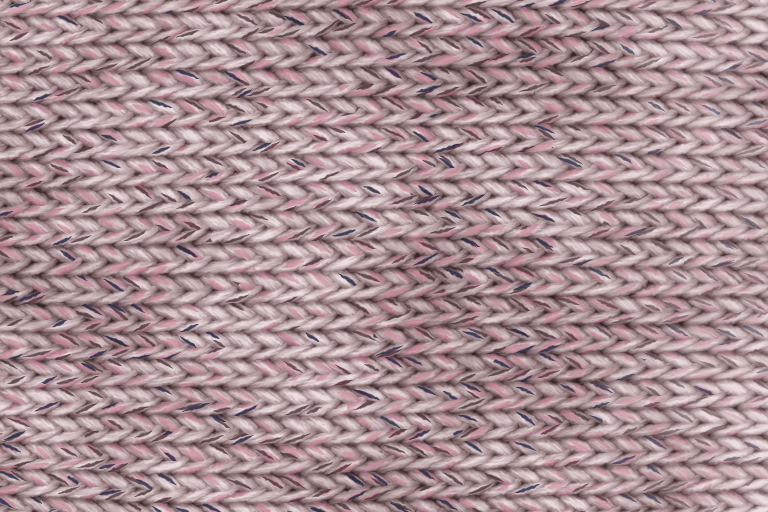
This texture is drawn by a Shadertoy shader. Its source:

```glsl
// Sideways stocking-stitch knit in flecked tweed yarn: 18 braided bands, 30 stitches across.
// Each band is two half rows of long leaf-shaped strands slanting opposite ways; the highest
// strand at a point is found by a neighbour loop, then shaded with fibres and flecks.

const float HALF_ROWS = 36.0;
const float STITCHES = 30.0;
const float CELL = 54.0 / STITCHES;   // stitch pitch, in half-row heights

const vec3 DEEP = vec3(0.20, 0.135, 0.145);
const vec3 WOOL = vec3(0.89, 0.83, 0.84);
const vec3 ROSE = vec3(0.76, 0.47, 0.55);
const vec3 NAVY = vec3(0.15, 0.16, 0.27);
const vec3 UMBER = vec3(0.25, 0.16, 0.18);

struct Strand {
    vec2 pos;       // along and across the strand
    vec2 id;
    float height;
};

float hash(vec2 p) {
    vec3 q = fract(vec3(p.xyx) * 0.1031);
    q += dot(q, q.yzx + 33.33);
    return fract((q.x + q.y) * q.z);
}

float noise(vec2 p) {
    vec2 i = floor(p), f = fract(p);
    f = f * f * (3.0 - 2.0 * f);
    return mix(mix(hash(i), hash(i + vec2(1, 0)), f.x),
               mix(hash(i + vec2(0, 1)), hash(i + vec2(1, 1)), f.x), f.y);
}

// One strand: a tapered, gently bent ridge
Strand makeStrand(vec2 p, vec2 id) {
    bool rising = mod(id.y, 2.0) > 0.5;
    float angle = (rising ? 0.36 : -0.50) + 0.12 * (hash(id + 7.0) - 0.5);
    float width = (rising ? 0.37 : 0.48) * (0.92 + 0.18 * hash(id + 13.0));
    float reach = rising ? 1.7 : 1.35;
    vec2 jitter = vec2(0.25, 0.1) * (vec2(hash(id + 3.0), hash(id + 5.0)) - 0.5);
    vec2 d = p - vec2((id.x + 0.5) * CELL, id.y + 0.5) - jitter;
    float c = cos(angle), s = sin(angle);
    vec2 q = vec2(c * d.x + s * d.y, c * d.y - s * d.x);
    q.y += (rising ? -0.04 : 0.05) * q.x * q.x;
    float along = q.x / reach;
    float across = q.y / (width * max(1.0 - 0.2 * along * along, 0.2));
    float height = 1.0 - 0.8 * across * across - pow(abs(along), 4.0);
    return Strand(q, id, height);
}

Strand topStrand(vec2 p) {
    vec2 base = floor(p / vec2(CELL, 1.0));
    Strand best = Strand(vec2(0), vec2(0), -9.0);
    for (int j = -1; j <= 1; j++)
        for (int i = -1; i <= 1; i++) {
            Strand s = makeStrand(p, base + vec2(i, j));
            if (s.height > best.height) best = s;
        }
    return best;
}

// Thin tapering coloured fibre lying on some of the strands
float fleck(Strand s, float seed, float share, float thickness) {
    vec2 key = s.id + seed;
    float offset = 0.65 * (hash(key + 0.3) - 0.5);
    float start = 1.2 * (hash(key + 0.6) - 0.5);
    float slope = 0.24 * (hash(key + 0.9) - 0.5);
    float across = abs(s.pos.y - offset - slope * s.pos.x);
    float along = abs(s.pos.x - start) / (0.6 + 0.5 * hash(key + 1.7));
    float edge = thickness * max(1.0 - along * along, 0.001);
    return (1.0 - smoothstep(edge * 0.3, edge, across)) * step(hash(key), share);
}

// Dark groove between bands, centred on a row boundary
float groove(float y, float boundary, float spread) {
    float d = abs(mod(y - boundary + 1.0, 2.0) - 1.0);
    return 1.0 - smoothstep(0.0, spread, d);
}

vec3 knit(vec2 uv) {
    // Fabric drift and fuzzy strand edges
    vec2 p = uv * vec2(CELL * STITCHES, HALF_ROWS);
    p.y += 0.3 * sin(uv.x * 5.0 + uv.y * 2.0) + 0.4 * (noise(uv * 5.0) - 0.5);
    p.x += 0.7 * (noise(uv * 6.0 + 20.0) - 0.5);
    p += 0.09 * (vec2(noise(p * 5.0), noise(p * 5.0 + 40.0)) - 0.5);
    Strand s = topStrand(p);

    // Rounded relief, twisted fibres and broad mottling
    float focus = 1.0 - 0.45 * smoothstep(0.65, 1.0, uv.x);
    float mottle = 0.6 * noise(p * 0.13 + 9.0) + 0.4 * noise(p * 0.3 + 4.0);
    vec2 fibre = vec2(s.pos.x * 1.4, s.pos.y * 8.0 + s.pos.x * 1.2) + s.id * 17.0;
    float grain = 0.65 * noise(fibre) + 0.35 * noise(fibre * 2.3) - 0.5;
    float relief = pow(clamp((s.height + 0.3) / 1.3, 0.0, 1.0), 0.8);
    float tone = 0.20 + 0.72 * relief + 0.36 * focus * grain;
    tone -= 0.30 * groove(p.y, 1.0, 0.38) + 0.12 * groove(p.y, 0.0, 0.28);
    tone += 0.28 * (mottle - 0.5) + 0.10 * (hash(s.id + 21.0) - 0.5);
    tone += 0.10 * smoothstep(0.7, 1.1, uv.x) + 0.08 * s.pos.y;
    tone = clamp(tone, 0.0, 1.04);
    vec3 color = mix(DEEP, WOOL, tone);
    color -= vec3(0.0, 0.15, 0.14) * tone * (1.0 - tone);

    // Tweed flecks gather in the darker patches
    float share = mix(0.5, 0.12, mottle);
    float lit = 0.5 + 0.55 * relief;
    float pink = max(fleck(s, 31.0, share + 0.1, 0.3), fleck(s, 47.0, share, 0.22));
    color = mix(color, ROSE * lit, 0.6 * focus * pink);
    color = mix(color, UMBER, 0.75 * focus * fleck(s, 59.0, share, 0.17));
    color = mix(color, NAVY, 0.85 * focus * fleck(s, 73.0, share * 0.5, 0.18));
    return color;
}

void mainImage(out vec4 fragColor, in vec2 fragCoord) {
    // Four samples per pixel smooth the edges
    vec3 sum = vec3(0);
    for (int k = 0; k < 4; k++) {
        vec2 shift = vec2(k % 2, k / 2) * 0.5 - 0.25;
        sum += knit((fragCoord + shift) / iResolution.xy);
    }
    fragColor = vec4(sum * 0.25, 1.0);
}
```
